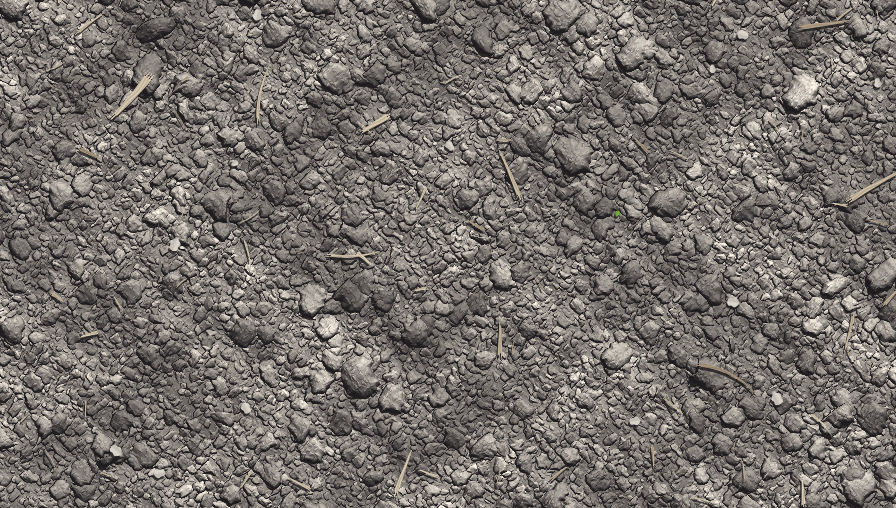
Reproduce this texture procedurally as a WebGL 2 fragment shader.

```glsl
#version 300 es
precision highp float;
// Dry tilled soil in hard sunlight, strewn with straw, pebbles and a rare leaf.
// Cellular layers of tilted clods form a height field, lit by its slope and by
// short shadow steps; the litter is scattered on jittered grids on top.
uniform vec2 u_resolution;
out vec4 fragColor;
const vec3 DARK = vec3(0.11, 0.10, 0.11), PALE = vec3(0.78, 0.75, 0.71);
const vec3 STRAW = vec3(0.86, 0.80, 0.70), BARK = vec3(0.58, 0.50, 0.40);
const vec3 STONE = vec3(0.86, 0.84, 0.80), LEAF = vec3(0.45, 0.66, 0.24);
const vec3 SUN = vec3(0.28, 0.61, 0.74);
const float GAIN = 0.90;          // brightness of sunlit soil
const float AMBIENT = 0.06;
const float CONTRAST = 1.55;      // exponent of the soil tone
const float PATCHINESS = 0.13;    // broad light and dark areas
const float CLOD_SIZE = 0.080;    // cell of the coarsest clods
const float CLOD_STEP = 0.58;     // size ratio from layer to layer
const float DOME = 0.55;          // clod height over radius
const float TILT = 0.40;          // lean of the clod tops
const float GRAIN_SIZE = 0.0088;
const float GRAIN_RELIEF = 0.40;
const float SLOPE_STEP = 0.0023;

vec3 hash3(vec2 p) {
    vec3 q = fract(p.xyx * vec3(0.1031, 0.1030, 0.0973));
    q += dot(q, q.yxz + 33.33);
    return fract((q.xxy + q.yzz) * q.zyx);
}
vec2 turn(vec2 p, float a) {
    return vec2(cos(a) * p.x + sin(a) * p.y, cos(a) * p.y - sin(a) * p.x);
}
// Layered sines, about -1 to 1.
float waves(vec2 p) {
    return 0.6 * sin(p.x + 2.0 * sin(p.y * 0.8)) + 0.4 * sin(p.y * 2.3 + 2.0 * sin(p.x * 1.7));
}
// One layer of flat-sided domes: x is height, y a random tone of the top one.
vec2 clods(vec2 p, float size, float cover) {
    vec2 top = vec2(0.0, 0.5), cell = floor(p / size);
    for (int n = 0; n < 9; n++) {
        vec2 c = cell + vec2(n % 3 - 1, n / 3 - 1);
        vec3 h = hash3(c + size * 971.0 + 40.0);
        if (h.z > cover) continue;
        float r = size * (0.25 + 0.28 * fract(h.x * 53.7));
        vec2 q = p - (c + 0.1 + 0.8 * h.xy) * size;
        q = turn(q, 6.283 * fract(h.x * 37.0 + h.y * 91.0));
        q.x *= 0.85 + 0.5 * fract(h.y * 29.3);
        float facet = max(abs(q.x) * 1.1, dot(q, vec2(-0.72, 0.96)));
        float d = max(length(q), facet) / r;
        float z = DOME * r * sqrt(max(0.0, 1.0 - d * d * d)) * (1.0 + TILT * q.y / r);
        if (z > top.x) top = vec2(z, fract(h.z * 57.1 + h.x));
    }
    return top;
}
// Soil surface: the highest of four clod layers, with grains and soft mounds.
vec2 soil(vec2 p) {
    vec2 top = vec2(0.0, 0.5), w = p;
    w += 0.0040 * sin(p.yx * 71.0 + 2.0 * sin(p * 37.0));
    w += 0.0013 * sin(p.yx * 263.0 + 3.0 * sin(p * 119.0));
    float size = CLOD_SIZE, cover = 0.22, patches = 0.8 + 0.2 * p.x + 0.35 * waves(p * 8.0);
    for (int k = 0; k < 4; k++) {
        vec2 layer = clods(w, size, cover * (k < 2 ? patches : 1.0));
        if (layer.x > top.x) top = layer;
        size *= CLOD_STEP;
        cover = min(cover * 1.75, 0.92);
    }
    top.x += GRAIN_RELIEF * clods(w, GRAIN_SIZE, 1.0).x + 0.005 * waves(p * 24.0);
    return top;
}
// Scattered litter: premultiplied colour and coverage.
vec4 scatter(vec2 p, float size, float cover, float reach, float girth) {
    vec4 found = vec4(0.0);
    float blur = 0.6 / u_resolution.y, d;
    vec2 cell = floor(p / size);
    for (int n = 0; n < 9; n++) {
        vec2 c = cell + vec2(n % 3 - 1, n / 3 - 1);
        vec3 h = hash3(c + size * 613.0 + 11.0), g = hash3(c + size * 277.0 + 83.0), tint;
        if (h.z > cover) continue;
        vec2 q = turn(p - (c + 0.1 + 0.8 * h.xy) * size, 6.283 * g.x);
        float kind = fract(h.z * 71.3 + g.y);
        if (kind > 0.84) {  // pebble or leaf
            vec2 s = vec2(1.4, 1.0) * (0.004 + 0.006 * g.z);
            d = (length(q / s) - 1.0 + 0.12 * sin(q.x * 500.0)) * s.y;
            tint = kind > 0.985 ? LEAF : STONE * (0.94 + 0.06 * sin(q.y * 400.0));
        } else {            // bent, tapering straw with frayed ends and fibres
            float len = reach * (0.35 + 0.65 * g.y);
            float wide = girth * (0.25 + 0.75 * g.z * g.z);
            q.y += (g.z < 0.5 ? 9.0 : 1.5) * (h.x - 0.5) * q.x * q.x;
            float fray = len * (0.88 + 0.12 * sin(q.y * 1300.0 + 9.0 * h.y));
            d = max(abs(q.y) - wide * (0.75 - 0.35 * q.x / len), abs(q.x) - fray);
            tint = mix(STRAW, BARK, 0.8 * pow(fract(g.x * 43.0), 2.0));
            tint *= 0.95 + 0.07 * sin(q.y * 1100.0 + 2.0 * sin(q.x * 90.0));
        }
        found = mix(found, vec4(tint, 1.0), 1.0 - smoothstep(-blur, blur, d));
    }
    return found;
}
// Short bits with a few long stalks over them.
vec4 litter(vec2 p) {
    vec4 stalks = scatter(p, 0.30, 0.75, 0.075, 0.0095);
    return stalks + (1.0 - stalks.a) * scatter(p, 0.13, 0.50, 0.028, 0.0044);
}
void main() {
    vec2 p = gl_FragCoord.xy / u_resolution.y;
    // slope and sunlight
    vec2 here = soil(p), e = vec2(SLOPE_STEP, 0.0);
    vec2 slope = (vec2(soil(p + e).x, soil(p + e.yx).x) - here.x) / SLOPE_STEP;
    float light = max(dot(normalize(vec3(-slope, 1.0)), SUN), 0.0), shade = 0.0;
    // shadows of taller clods and of litter toward the sun
    for (int k = 1; k <= 3; k++) {
        float t = 0.0065 * float(k);
        float rise = soil(p + SUN.xy * t).x - here.x - SUN.z * t;
        shade = max(shade, smoothstep(-0.0005, 0.0025, rise));
    }
    light *= (1.0 - 0.8 * shade) * (1.0 - 0.7 * litter(p + SUN.xy * 0.009).a);
    // soil tone, then litter on top
    float albedo = 0.86 + 0.28 * here.y + 0.12 * (hash3(floor(p * 290.0)).x - 0.5);
    albedo *= 1.0 + PATCHINESS * (waves(p * 11.0 + 3.0) + 0.6 * waves(p.yx * 31.0));
    vec3 color = mix(DARK, PALE, pow(AMBIENT + GAIN * light * albedo, CONTRAST));
    vec4 cover = litter(p);
    fragColor = vec4(color * (1.0 - cover.a) + cover.rgb, 1.0);
}
```
